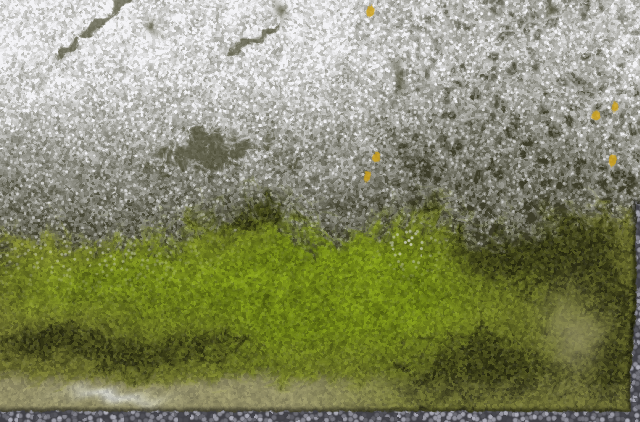
Write a Shadertoy shader that draws this texture.

```glsl
const vec3 PALE_PLASTER = vec3(0.86, 0.86, 0.86);
const vec3 DARK_STAIN = vec3(0.24, 0.24, 0.16);
const vec3 OLIVE_MOSS = vec3(0.43, 0.44, 0.19);
const vec3 BRIGHT_MOSS = vec3(0.43, 0.51, 0.09);
const vec3 DARK_MOSS = vec3(0.20, 0.21, 0.08);
const vec3 BARE_TAN = vec3(0.60, 0.58, 0.44);
const vec3 LICHEN_YELLOW = vec3(0.80, 0.63, 0.10);
const vec3 GRAVEL_DARK = vec3(0.17, 0.17, 0.19);
const vec3 GRAVEL_LIGHT = vec3(0.60, 0.60, 0.64);
const float GRAIN_SCALE = 160.0;
const float FLECK_SCALE = 85.0;
const float PIT_SCALE = 34.0;
const float GROUND_HEIGHT = 0.026;
const float WALL_END = 1.506;
const int LICHEN_COUNT = 6;
const vec2 LICHEN[LICHEN_COUNT] = vec2[](
    vec2(0.877, 0.975), vec2(1.413, 0.728), vec2(1.457, 0.748),
    vec2(1.453, 0.621), vec2(0.870, 0.583), vec2(0.893, 0.628));

vec2 hash2(vec2 p) {
    vec3 a = fract(vec3(p.xyx) * vec3(0.1031, 0.1030, 0.0973));
    a += dot(a, a.yzx + 33.33);
    return fract((a.xx + a.yz) * a.zy);
}

// Distance to the nearest cell point, and that cell's random value
vec2 cells(vec2 p) {
    vec2 cell = floor(p), f = fract(p), nearest = vec2(8.0, 0.0);
    for (int y = -1; y <= 1; y++)
    for (int x = -1; x <= 1; x++) {
        vec2 o = vec2(x, y), h = hash2(cell + o);
        float d = length(o + h - f);
        if (d < nearest.x) nearest = vec2(d, fract(h.x * 7.3 + h.y * 5.7));
    }
    return nearest;
}

// Layered cellular noise, centred near zero
float mottle(vec2 p) {
    float sum = 0.0, amp = 0.5;
    for (int i = 0; i < 4; i++) {
        sum += amp * (cells(p).x - 0.45);
        p = mat2(0.8, 0.6, -0.6, 0.8) * p * 2.1 + 17.0;
        amp *= 0.6;
    }
    return sum;
}

float blob(vec2 p, vec2 centre, vec2 radius) {
    vec2 d = (p - centre) / radius;
    return exp(-dot(d, d));
}

float segment(vec2 p, vec2 a, vec2 b) {
    vec2 d = b - a;
    return length(p - a - d * clamp(dot(p - a, d) / dot(d, d), 0.0, 1.0));
}

void mainImage(out vec4 fragColor, in vec2 fragCoord) {
    vec2 p = fragCoord / iResolution.y;
    vec2 q = p + 0.012 * sin(p.yx * vec2(23.0, 19.0) + 2.0 * sin(p * 11.0))
               + 0.006 * sin(p.yx * 67.0 + 3.0 * sin(p * 41.0));
    float coarse = mottle(q * 8.0 + 3.0);
    float fine = mottle(q * 36.0 + 11.0);
    float grain = cells(p * GRAIN_SCALE).y - 0.5;
    vec2 fleck = cells(p * FLECK_SCALE);
    vec2 pit = cells(q * PIT_SCALE);
    float flecks = (1.0 - smoothstep(0.15, 0.45, fleck.x)) * step(0.62, fleck.y);

    // Weathered plaster, darker downwards and to the right
    float right = smoothstep(0.75, 1.1, p.x);
    float tone = mix(0.81, 0.42, smoothstep(0.42, 0.92, 1.34 - p.y));
    tone += 0.05 * blob(p, vec2(0.1, 0.8), vec2(0.35, 0.2)) - 0.11 * right * smoothstep(0.45, 0.65, p.y);
    tone += 0.08 * blob(p, vec2(1.5, 0.72), vec2(0.08, 0.3));
    tone += 0.20 * coarse + 0.30 * fine + 0.24 * grain + 0.20 * flecks;
    float pits = (1.0 - smoothstep(0.2, 0.5, pit.x)) * step(0.55, pit.y);
    tone -= 0.20 * pits * (0.12 + 0.88 * right);
    vec3 col = mix(DARK_STAIN, PALE_PLASTER, clamp((tone - 0.22) / 0.62, 0.0, 1.15));

    // Diagonal stains and isolated growth on the plaster
    float streak = min(segment(q, vec2(0.14, 0.88), vec2(0.29, 1.0)),
                       segment(q, vec2(0.565, 0.87), vec2(0.645, 0.92)));
    float spots = 1.0 - smoothstep(0.004, 0.014, streak + 0.025 * fine);
    spots += blob(q, vec2(0.652, 0.965), vec2(0.014, 0.02)) + blob(q, vec2(0.938, 0.815), vec2(0.012, 0.023));
    spots += blob(q, vec2(0.371, 0.93), vec2(0.012, 0.018)) + blob(q, vec2(1.30, 0.97), vec2(0.014));
    float clump = blob(p, vec2(0.5, 0.64), vec2(0.26, 0.085));
    spots += smoothstep(0.45, 0.8, clump - 0.9 * coarse - 0.8 * fine - 0.28);
    col = mix(col, DARK_STAIN * 1.25, 0.7 * clamp(spots, 0.0, 1.0));

    // Moss body with an uneven upper edge
    float edge = 0.435 + 0.085 * exp(-pow((p.x - 0.58) / 0.15, 2.0))
               + 0.07 * exp(-pow((p.x - 0.99) / 0.12, 2.0)) + 0.06 * smoothstep(1.1, 1.4, p.x);
    float cover = smoothstep(-0.05, 0.05, edge - p.y + 0.16 * coarse + 0.14 * fine);
    float lush = blob(q, vec2(0.78, 0.31), vec2(0.42, 0.19)) + 0.5 * blob(q, vec2(0.2, 0.33), vec2(0.25, 0.09));
    vec3 moss = mix(OLIVE_MOSS, BRIGHT_MOSS, clamp(lush * 1.3, 0.0, 1.0));
    moss *= 1.0 + 0.45 * fine + 0.35 * coarse + 0.32 * grain;

    // Shaded clumps inside the moss
    float shade = blob(q, vec2(0.60, 0.50), vec2(0.15, 0.05)) + blob(q, vec2(0.97, 0.52), vec2(0.06, 0.04));
    shade += blob(q, vec2(1.34, 0.39), vec2(0.20, 0.12)) + 0.7 * blob(q, vec2(1.15, 0.43), vec2(0.09, 0.07));
    shade += 0.8 * blob(q, vec2(0.36, 0.17), vec2(0.30, 0.065)) + 0.7 * blob(q, vec2(0.08, 0.19), vec2(0.10, 0.05));
    shade += 0.9 * blob(q, vec2(1.15, 0.12), vec2(0.27, 0.10)) + 0.7 * blob(q, vec2(1.46, 0.16), vec2(0.06, 0.16));
    moss = mix(moss, DARK_MOSS * (1.0 + 0.9 * grain), 0.85 * smoothstep(0.25, 0.85, shade + 1.0 * fine + 0.7 * coarse));
    float paleSpots = blob(p, vec2(0.97, 0.42), vec2(0.055, 0.05)) + 0.55 * blob(p, vec2(0.18, 0.40), vec2(0.25, 0.06));
    moss = mix(moss, PALE_PLASTER, 0.75 * flecks * clamp(paleSpots + 0.08, 0.0, 1.0));
    moss = mix(moss, BARE_TAN, 0.6 * blob(q, vec2(1.36, 0.21), vec2(0.06, 0.09)));
    col = mix(col, moss, cover);

    // Bare foot of the wall
    float foot = 1.0 - smoothstep(0.075, 0.115, p.y + 0.06 * coarse + 0.04 * fine);
    foot *= 1.0 - 0.85 * smoothstep(0.65, 1.05, p.x);
    vec3 bare = mix(BARE_TAN, PALE_PLASTER, blob(q, vec2(0.27, 0.062), vec2(0.10, 0.018)));
    col = mix(col, bare * (1.0 + 0.25 * fine + 0.15 * grain), 0.85 * foot);

    // Yellow lichen
    float lichen = 0.0;
    for (int i = 0; i < LICHEN_COUNT; i++) lichen += blob(q, LICHEN[i] + q - p, vec2(0.012, 0.016));
    col = mix(col, LICHEN_YELLOW, 0.85 * smoothstep(0.4, 0.7, lichen + 0.8 * fine));

    // Gravel below and beyond the wall
    float outside = max(GROUND_HEIGHT - p.y, min(p.x - WALL_END + 0.012 * (1.0 - smoothstep(0.1, 0.3, p.y)), 0.52 - p.y));
    outside += 0.012 * fine;
    col *= 1.0 - 0.5 * smoothstep(-0.014, 0.0, outside);
    vec3 gravel = mix(GRAVEL_DARK, GRAVEL_LIGHT, fleck.y * (1.0 - smoothstep(0.25, 0.75, fleck.x)) + 0.2);
    col = mix(col, gravel, smoothstep(-0.002, 0.003, outside));
    fragColor = vec4(clamp(col, 0.0, 1.0), 1.0);
}
```
